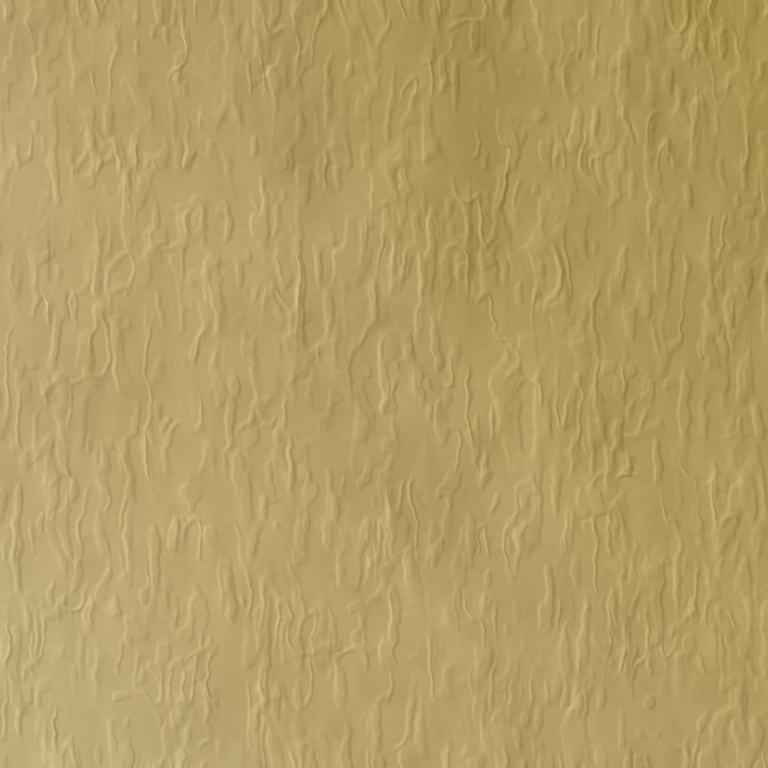
Reproduce this texture procedurally as a WebGL 2 fragment shader.

```glsl
#version 300 es
precision highp float;

#define LONG_GRAIN vec2(84.0, 20.0)
#define SHORT_GRAIN vec2(102.0, 44.0)
#define CREASE_GRAIN vec2(60.0, 17.0)
#define CREASE_WIDTH 0.25
#define WARP 0.0055
#define ROUGHNESS 0.0026
#define LIGHT_STEP vec2(0.0018, -0.0010)
#define RELIEF 0.105
#define MOTTLE 0.034
#define FINE_GRAIN 0.016

uniform vec2 u_resolution;
out vec4 fragColor;

float hash(vec2 p) {
    return fract(sin(dot(p, vec2(127.1, 311.7))) * 43758.5453);
}

// Smooth value noise in -1..1
float noise(vec2 p) {
    vec2 cell = floor(p);
    vec2 f = fract(p);
    f = f * f * (3.0 - 2.0 * f);
    float low = mix(hash(cell), hash(cell + vec2(1.0, 0.0)), f.x);
    float high = mix(hash(cell + vec2(0.0, 1.0)), hash(cell + vec2(1.0, 1.0)), f.x);
    return 2.0 * mix(low, high, f.y) - 1.0;
}

// Short raised strokes on a flat ground
float strokes(vec2 p, vec2 scale) {
    return smoothstep(0.05, 0.6, noise(p * scale));
}

// Raised line along the zero contour of a stretched noise
float crease(vec2 p, vec2 scale) {
    return 1.0 - smoothstep(0.0, CREASE_WIDTH, abs(noise(p * scale)));
}

// Dense, ragged vertical relief with a few smooth patches
float height(vec2 p) {
    vec2 q = p;
    q.x += WARP * noise(p * vec2(15.0, 19.0)) + ROUGHNESS * noise(p * vec2(58.0, 66.0) + 7.0);
    q.y += 3.0 * WARP * noise(p * vec2(43.0, 17.0) + 31.0);
    q.x += 0.4 * ROUGHNESS * noise(p * 135.0 + 23.0);
    float patches = noise(p * vec2(22.0, 17.0) + 53.0);
    float longMask = smoothstep(-0.7, 0.0, patches);
    float creaseMask = smoothstep(-0.15, 0.4, noise(p * vec2(30.0, 20.0) + 91.0));
    float shortMask = smoothstep(-0.5, 0.3, noise(p * vec2(26.0, 22.0) + 67.0));
    float relief = 0.9 * strokes(q + 3.0, LONG_GRAIN) * longMask;
    relief += 0.65 * strokes(q + 11.0, SHORT_GRAIN) * shortMask;
    return relief + 0.75 * crease(q + 19.0, CREASE_GRAIN) * creaseMask;
}

// Uneven light over the sheet, with soft vertical shadows
vec3 baseColor(vec2 p) {
    vec3 bottom = mix(vec3(0.752, 0.674, 0.470), vec3(0.692, 0.606, 0.382), p.x);
    vec3 top = mix(vec3(0.722, 0.636, 0.428), vec3(0.660, 0.566, 0.314), p.x);
    vec3 color = mix(bottom, top, p.y);
    float wideShadow = exp(-pow((p.x - 0.62) / 0.055, 2.0)) * smoothstep(0.2, 0.9, p.y);
    float thinShadow = exp(-pow((p.x - 0.39) / 0.035, 2.0)) * smoothstep(0.45, 0.9, p.y);
    return color - 0.035 * wideShadow - 0.02 * thinShadow;
}

void main() {
    vec2 p = gl_FragCoord.xy / u_resolution;

    // Side light on the relief
    float slope = height(p + LIGHT_STEP) - height(p - LIGHT_STEP);
    slope = slope / (1.0 + 0.35 * abs(slope));
    vec3 color = baseColor(p) + RELIEF * slope * vec3(1.0, 1.0, 0.92);

    // Soft vertical blotches and fine surface grain
    float blotch = 0.45 * noise(p * vec2(13.0, 6.0) + 17.0) + 0.55 * noise(p * vec2(42.0, 19.0) + 41.0);
    color += MOTTLE * blotch;
    color += FINE_GRAIN * 0.5 * noise(p * vec2(150.0, 190.0) + 5.0);

    fragColor = vec4(clamp(color, 0.0, 1.0), 1.0);
}
```
